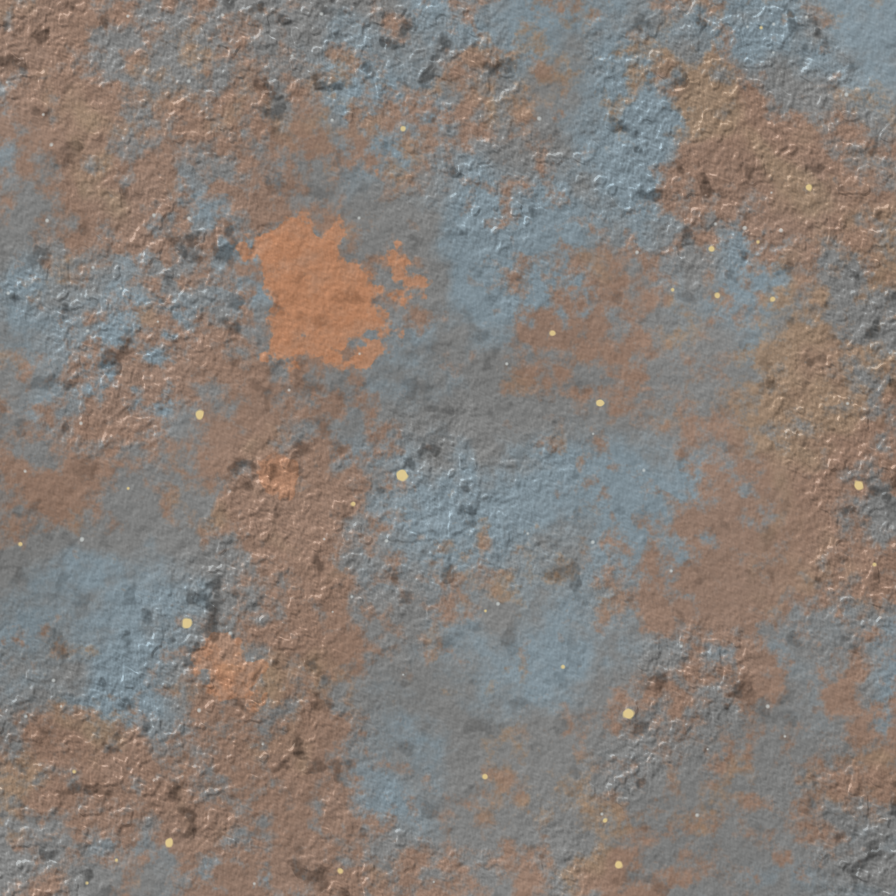
A Shadertoy shader for this texture:

```glsl
// Weathered steel: blue-grey patina broken up by granular brown rust,
// with bright orange flakes, a lit rough relief, soft dents and pale specks.
// Layers of fractal noise drive both the colour masks and the height field.

const vec3 STEEL = vec3(0.495, 0.496, 0.492);
const vec3 PATINA = vec3(0.500, 0.561, 0.595);
const vec3 RUST = vec3(0.575, 0.463, 0.395);
const vec3 OCHRE = vec3(0.610, 0.520, 0.420);
const vec3 ORANGE = vec3(0.760, 0.530, 0.390);
const vec3 CREAM = vec3(0.900, 0.810, 0.570);
const vec3 CHALK = vec3(0.800, 0.820, 0.810);

float hash(vec2 p) {
    vec3 q = fract(vec3(p.xyx) * 0.1031);
    q += dot(q, q.yzx + 33.33);
    return fract((q.x + q.y) * q.z);
}

float noise(vec2 p) {
    vec2 cell = floor(p), f = fract(p);
    f = f * f * (3.0 - 2.0 * f);
    float low = mix(hash(cell), hash(cell + vec2(1, 0)), f.x);
    float high = mix(hash(cell + vec2(0, 1)), hash(cell + vec2(1, 1)), f.x);
    return mix(low, high, f.y);
}

float fbm(vec2 p, int octaves, float gain) {
    float sum = 0.0, total = 0.0, amplitude = 1.0;
    for (int i = 0; i < octaves; i++) {
        sum += amplitude * noise(p);
        total += amplitude;
        amplitude *= gain;
        p = mat2(1.6, 1.2, -1.2, 1.6) * p + 17.3;
    }
    return sum / total;
}

// Soft round region used to bias where rust gathers
float region(vec2 p, vec2 centre, vec2 size) {
    vec2 d = (p - centre) / size;
    return exp(-dot(d, d));
}

// Ragged flake whose edge is eaten away by noise
float flake(vec2 p, vec2 centre, float radius) {
    float ragged = fbm(p * 22.0 + 5.0, 5, 0.62) - 0.5;
    float d = length(p - centre) / radius + ragged * 2.6;
    return 1.0 - smoothstep(0.8, 1.05, d);
}

// Sparse dots, at most one per grid cell
float specks(vec2 p, float cells, float chance, float radius, float seed) {
    vec2 cell = floor(p * cells);
    vec2 spot = 0.2 + 0.6 * vec2(hash(cell + seed), hash(cell + seed + 41.7));
    float size = radius * mix(0.5, 1.0, hash(cell + seed + 73.1));
    vec2 d = (fract(p * cells) - spot) / cells;
    float wobble = 0.8 + 0.4 * noise(p * 220.0);
    float edge = 0.0006 + 0.7 / iResolution.y;
    float dot_ = 1.0 - smoothstep(size - edge, size + edge, length(d) * wobble);
    return dot_ * step(hash(cell + seed + 19.9), chance);
}

// Grainy crust over shallow, horizontally drawn dents
float height(vec2 p, float roughness) {
    float crust = fbm(p * 62.0, 4, 0.72);
    float lumps = smoothstep(0.52, 0.72, fbm(p * 85.0 + 31.0, 2, 0.5));
    float dents = fbm(p * vec2(7.0, 19.0) + 8.0, 3, 0.45);
    return crust * mix(0.42, 0.85, roughness) + lumps * 0.22 * roughness + dents * 0.38;
}

void mainImage(out vec4 fragColor, in vec2 fragCoord) {
    vec2 p = fragCoord / iResolution.y;
    vec2 warp = vec2(fbm(p * 9.0, 3, 0.5), fbm(p * 9.0 + 50.0, 3, 0.5)) - 0.5;
    vec2 q = p + 0.06 * warp;

    // Broad masks with granular borders
    float grain = fbm(p * 48.0 + 12.0, 4, 0.7) - 0.5;
    float bias = 0.15 * region(p, vec2(0.38, 0.87), vec2(0.22, 0.14))
               + 0.10 * region(p, vec2(0.88, 0.66), vec2(0.20, 0.16))
               + 0.07 * region(p, vec2(0.30, 0.35), vec2(0.12, 0.28))
               - 0.10 * region(p, vec2(0.08, 0.74), vec2(0.26, 0.14));
    float rust = fbm(q * 6.0 + 3.0, 5, 0.58) + bias + grain * 0.55;
    rust = smoothstep(0.45, 0.68, rust);
    float patina = fbm(q * 7.0 + 60.0, 4, 0.55) + grain * 0.25 - bias * 0.3;
    patina = smoothstep(0.42, 0.66, patina + 0.06 * (p.y - 0.5));
    float ochre = smoothstep(0.52, 0.72, fbm(q * 9.0 + 90.0, 4, 0.6));
    float orange = max(flake(p, vec2(0.36, 0.68), 0.080),
                       0.7 * flake(p, vec2(0.26, 0.25), 0.040));
    orange = max(orange, 0.6 * flake(p, vec2(0.31, 0.47), 0.022));

    // Base colour
    vec3 color = mix(STEEL, PATINA, patina * 0.9);
    color = mix(color, mix(RUST, OCHRE, ochre * 0.6), rust * 0.88);
    color = mix(color, ORANGE, orange * 0.72);
    color += (fbm(p * 5.0 + 24.0, 3, 0.5) - 0.5) * 0.07;

    // Relief lit from the upper left
    float roughness = smoothstep(0.36, 0.62, fbm(q * 5.0 + 70.0, 3, 0.5) + 0.16 * (p.y - 0.45));
    vec2 toLight = vec2(-0.0018, 0.0026);
    float slope = height(p - toLight * 0.5, roughness) - height(p + toLight * 0.5, roughness);
    color *= 1.0 + clamp(slope * 0.95, -0.28, 0.34);
    color += (noise(p * 330.0) - 0.5) * 0.035;

    // Dark pits and glints on the roughest crust
    float pits = smoothstep(0.66, 0.80, fbm(p * 42.0 + 110.0, 3, 0.55));
    color *= 1.0 - 0.28 * pits * (0.4 + 0.6 * roughness);
    float glints = smoothstep(0.12, 0.28, slope) * roughness;
    color += glints * vec3(0.07, 0.08, 0.085);

    // Pale specks
    color = mix(color, CHALK, 0.75 * specks(p, 26.0, 0.10, 0.0021, 3.0));
    color = mix(color, CREAM, 0.85 * specks(p, 17.0, 0.07, 0.0030, 11.0));
    color = mix(color, CREAM, 0.90 * specks(p, 8.0, 0.13, 0.0066, 29.0));

    fragColor = vec4(clamp(color, 0.0, 1.0), 1.0);
}
```
